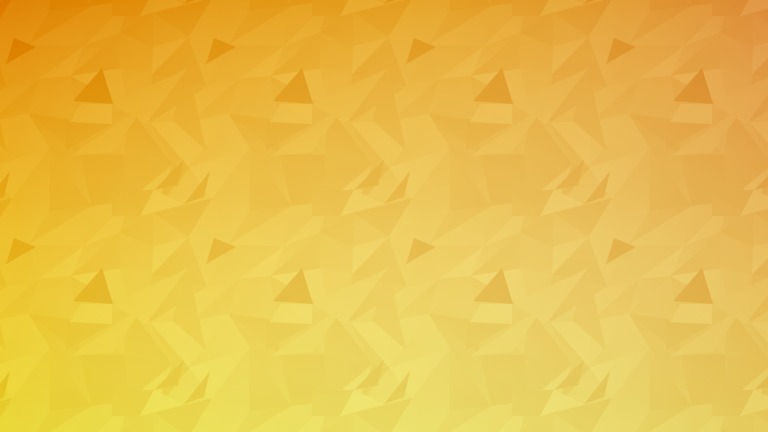
Write a WebGL 2 fragment shader that draws this background.

```glsl
#version 300 es
precision highp float;

uniform vec2 u_resolution;
out vec4 fragColor;

const float TILE_SIZE = 0.463;  // tile side as a share of canvas height
const float GRID = 5.0;         // facet cells along a tile side

float hash(vec2 p, float seed) {
    vec3 q = fract(vec3(p.xyx) * vec3(0.1031, 0.1030, 0.0973) + seed * 0.137);
    q += dot(q, q.yzx + 33.33);
    return fract((q.x + q.y) * q.z);
}

float cross2(vec2 a, vec2 b) {
    return a.x * b.y - a.y * b.x;
}

float edgeDistance(vec2 p, vec2 a, vec2 b) {
    return cross2(normalize(b - a), p - a);
}

// Soft coverage of a triangle with either winding
float triangle(vec2 p, vec2 a, vec2 b, vec2 c, float blur) {
    float winding = sign(cross2(b - a, c - a));
    float inside = min(edgeDistance(p, a, b) * winding,
                   min(edgeDistance(p, b, c) * winding,
                       edgeDistance(p, c, a) * winding));
    return smoothstep(-blur, blur, inside);
}

// Mesh corner, jittered so that it repeats with the tile
vec2 corner(vec2 cell) {
    vec2 id = mod(cell, GRID);
    return cell + 0.64 * (vec2(hash(id, 1.0), hash(id, 2.0)) - 0.5);
}

// Facet tone with a slight slope across its face
float facetTone(vec2 p, vec2 cell, float seed) {
    vec2 id = mod(cell, GRID);
    vec2 slope = vec2(hash(id, seed + 1.0), hash(id, seed + 2.0)) - 0.5;
    return 0.055 * (hash(id, seed) - 0.5) + 0.025 * dot(slope, p - cell - 0.5);
}

// Tone of the triangulated mesh, blended by coverage
float meshTone(vec2 p, float blur) {
    float total = 0.0;
    float weight = 0.0001;
    for (int j = -1; j <= 1; j++) {
        for (int i = -1; i <= 1; i++) {
            vec2 cell = floor(p) + vec2(i, j);
            vec2 a = corner(cell);
            vec2 b = corner(cell + vec2(1, 0));
            vec2 c = corner(cell + vec2(1, 1));
            vec2 d = corner(cell + vec2(0, 1));
            bool flip = hash(mod(cell, GRID), 3.0) > 0.5;
            float first = flip ? triangle(p, a, b, d, blur) : triangle(p, a, b, c, blur);
            float second = flip ? triangle(p, b, c, d, blur) : triangle(p, a, c, d, blur);
            total += first * facetTone(p, cell, 4.0) + second * facetTone(p, cell, 7.0);
            weight += first + second;
        }
    }
    return total / weight;
}

// Lays one accent facet, wrapped around the tile, over a tone
float accent(float tone, vec2 p, vec2 a, vec2 b, vec2 c, float shade, float blur) {
    vec2 center = (a + b + c) / 3.0;
    vec2 wrapped = center + fract(p - center + 0.5) - 0.5;
    return mix(tone, shade, triangle(wrapped, a, b, c, blur));
}

// Quadratic blend through three colours
vec3 blend3(vec3 start, vec3 middle, vec3 end, float t) {
    return start * (1.0 - t) * (1.0 - 2.0 * t) + middle * 4.0 * t * (1.0 - t)
         + end * t * (2.0 * t - 1.0);
}

vec3 backdrop(vec2 uv) {
    vec3 bottom = blend3(vec3(0.91, 0.83, 0.20), vec3(0.92, 0.87, 0.40), vec3(0.90, 0.80, 0.37), uv.x);
    vec3 middle = blend3(vec3(0.92, 0.72, 0.15), vec3(0.93, 0.79, 0.36), vec3(0.90, 0.70, 0.33), uv.x);
    vec3 top = blend3(vec3(0.87, 0.50, 0.01), vec3(0.90, 0.64, 0.15), vec3(0.87, 0.56, 0.24), uv.x);
    return blend3(bottom, middle, top, uv.y);
}

void main() {
    vec2 uv = gl_FragCoord.xy / u_resolution;
    float blur = 0.7 / (u_resolution.y * TILE_SIZE);
    vec2 p = vec2(gl_FragCoord.x, u_resolution.y - gl_FragCoord.y) / (u_resolution.y * TILE_SIZE);

    float tone = meshTone(p * GRID, blur * GRID);

    // Broad slanted facets
    tone = accent(tone, p, vec2(0.56, 0.52), vec2(0.94, 0.34), vec2(0.73, 0.62), 0.015, blur);
    tone = accent(tone, p, vec2(0.35, 0.78), vec2(0.73, 0.52), vec2(0.56, 0.76), 0.012, blur);
    tone = accent(tone, p, vec2(0.94, 0.34), vec2(1.03, 0.75), vec2(0.86, 0.60), -0.012, blur);
    tone = accent(tone, p, vec2(0.33, 0.61), vec2(0.56, 0.62), vec2(0.33, 0.75), -0.030, blur);
    tone = accent(tone, p, vec2(0.56, 0.95), vec2(0.77, 0.95), vec2(0.70, 1.08), -0.025, blur);
    tone = accent(tone, p, vec2(0.56, 0.95), vec2(0.70, 1.08), vec2(0.56, 1.08), -0.020, blur);
    // Bright facets
    tone = accent(tone, p, vec2(0.40, 0.52), vec2(0.56, 0.52), vec2(0.56, 0.62), 0.030, blur);
    tone = accent(tone, p, vec2(0.40, 0.52), vec2(0.56, 0.62), vec2(0.35, 0.61), 0.025, blur);
    tone = accent(tone, p, vec2(0.77, 0.95), vec2(0.92, 1.02), vec2(0.70, 1.08), 0.030, blur);
    // Deep facets
    tone = accent(tone, p, vec2(0.51, 0.34), vec2(0.565, 0.52), vec2(0.365, 0.505), -0.075, blur);
    tone = accent(tone, p, vec2(1.07, 0.19), vec2(1.18, 0.235), vec2(1.03, 0.32), -0.065, blur);
    tone = accent(tone, p, vec2(0.92, 0.80), vec2(0.89, 0.925), vec2(0.77, 0.95), -0.050, blur);
    tone = accent(tone, p, vec2(1.05, 0.855), vec2(1.02, 0.985), vec2(0.92, 1.02), -0.050, blur);

    vec3 color = backdrop(uv) + tone * vec3(0.4, 1.0, 1.2);
    fragColor = vec4(clamp(color, 0.0, 1.0), 1.0);
}
```
